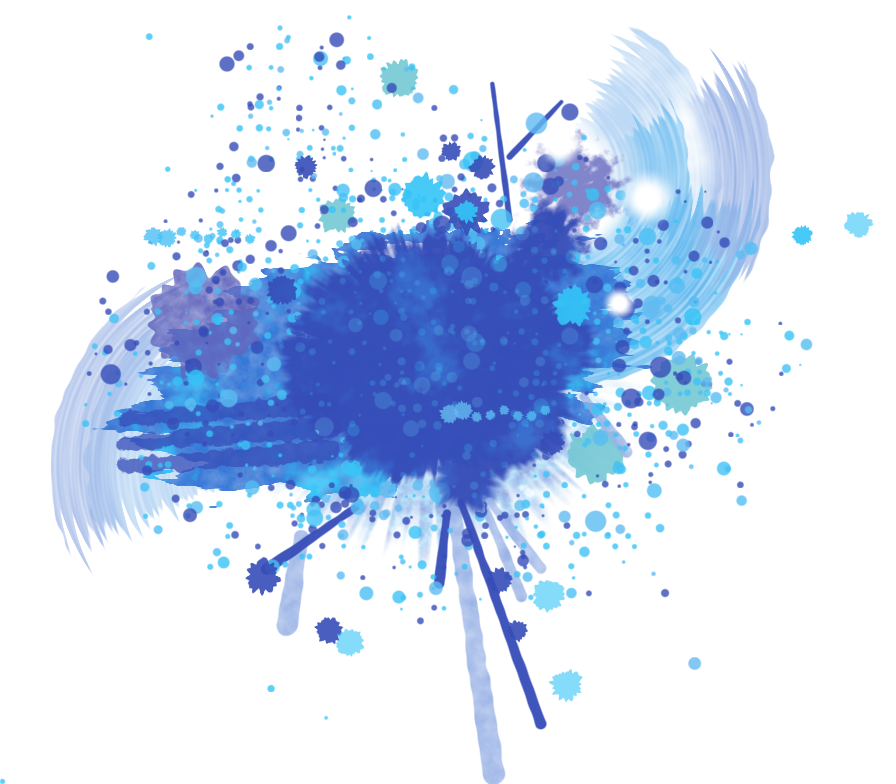
A WebGL 2 fragment shader for this background:

```glsl
#version 300 es
precision highp float;
// Blue ink splash on white: two brushed wings, a dark core, drips and spatter.
uniform vec2 u_resolution;
out vec4 outColor;

// Lengths are percent of the canvas height, angles are radians.
const vec3 INK = vec3(.21, .3, .72), BLUE = vec3(.22, .47, .84), SKY = vec3(.4, .73, .94);
const vec3 CYAN = vec3(.2, .77, .97), PALE = vec3(.74, .85, .96), HAZE = vec3(.6, .7, .9);
const vec3 TEAL = vec3(.45, .78, .83), VIOLET = vec3(.38, .4, .74);
const vec2 CORE = vec2(55.5, 54), CORE_SIZE = vec2(19, 15.5);
const vec2 BODY = vec2(49.5, 53.5), BODY_SIZE = vec2(31, 15.5);
const vec2 RIGHT_WING = vec2(70, 77.7), LEFT_WING = vec2(34, 40.5);
const float BODY_SLANT = .2, SPATTER = .5;

// Blots: centre and radius. Drips: start and end.
const vec3 DARK_BLOTS[10] = vec3[](vec3(33.5,26.5,2), vec3(42,19.6,1.6), vec3(63.7,26,1.5),
  vec3(66,19.6,1.2), vec3(57.6,80.7,1.2), vec3(61.5,78.6,1.4), vec3(59.5,73,2.6),
  vec3(39,78.7,1.3), vec3(70.4,43.5,1.4), vec3(36,63,1.8));
const vec3 CYAN_BLOTS[8] = vec3[](vec3(54,75,2.6), vec3(59.5,73,1.3), vec3(73,61,2.3),
  vec3(102.4,70,1.2), vec3(72.3,12.6,1.9), vec3(109.4,71.4,1.6), vec3(70,24,1.9), vec3(44.6,18,1.7));
const vec3 TEAL_BLOTS[4] = vec3[](vec3(51,90,2.3), vec3(87,51,3.6), vec3(76,42,3.5), vec3(43,72.5,2.2));
const vec3 GLOWS[3] = vec3[](vec3(71.4,81.4,3), vec3(82.6,74.7,4), vec3(79,61.3,2.3));
const vec4 PALE_DRIPS[5] = vec4[](vec4(58,34.5,63,1.3), vec4(38.4,31.5,36.6,20.3),
  vec4(62,35,66.5,24), vec4(62.5,36,69,27.5), vec4(74.4,49.4,80,42.4));
const vec4 DARK_DRIPS[5] = vec4[](vec4(58.8,36,69,7.7), vec4(57,34.5,56,25.6),
  vec4(45.4,35.3,34,27.4), vec4(71.6,87,65,80), vec4(62.8,89.3,65,72));

float pixel;

vec2 hash(vec2 p) {
  vec3 q = fract(p.xyx * vec3(.1031, .103, .0973));
  q += dot(q, q.yzx + 33.33);
  return fract((q.xx + q.yz) * q.zy);
}
float corner(vec2 i, vec2 f) { return dot(hash(i) * 2. - 1., f); }
float noise(vec2 p) {
  vec2 i = floor(p), f = p - i, u = f * f * (3. - 2. * f), e = vec2(0, 1);
  return mix(mix(corner(i, f), corner(i + e.yx, f - e.yx), u.x),
    mix(corner(i + e, f - e), corner(i + 1., f - 1.), u.x), u.y);
}
float fbm(vec2 p) {
  float sum = 0., gain = 1.;
  for (int i = 0; i < 4; i++) { sum += gain * noise(p); p = p * 2.03 + 17.; gain *= .5; }
  return sum;
}
float cover(float d) { return smoothstep(pixel, -pixel, d); }
void paint(inout vec3 c, vec3 ink, float a) { c = mix(c, ink, clamp(a, 0., 1.)); }
float ellipse(vec2 p, vec2 size) { return (length(p / size) - 1.) * size.y; }
float blot(vec2 p, vec3 b) {
  vec2 q = p - b.xy;
  return length(q) - b.z * (1. + .5 * noise(normalize(q + 1e-4) * 4. + b.xy));
}
float drip(vec2 p, vec4 ends, float width) {
  vec2 q = p - ends.xy, axis = ends.zw - ends.xy;
  float t = clamp(dot(q, axis) / dot(axis, axis), 0., 1.);
  return length(q - axis * t) - width * (.65 + .35 * t + .25 * noise(p * .5));
}
// Curved stroke between two radii and two angles, with bristled ends
float wing(vec2 q, float inner, float outer, float from, float to) {
  float r = length(q), a = atan(q.y, q.x), hair = noise(vec2(r * 2.5, a * 1.5));
  float b = a + .35 * noise(vec2(r * 1.4, 3)), fray = .12 * hair;
  float ends = smoothstep(0., .06, b - from + fray) * smoothstep(0., .06, to - b + fray);
  return ends * cover(r - outer + .8 * noise(q * .4)) * smoothstep(0., 4., r - inner) * (.8 + .6 * hair);
}

void main() {
  pixel = 100. / u_resolution.y;
  vec2 p = gl_FragCoord.xy * pixel, q = p - CORE, b = p - BODY;
  vec2 right = p - RIGHT_WING, left = LEFT_WING - p;
  vec3 c = vec3(1);
  float wash = fbm(p * .12), grain = fbm(p * .5);

  // Wings
  paint(c, PALE, wing(right, 6., 22., -.5, 1.05) * (.8 + wash));
  paint(c, SKY, wing(right, 9., 27.5, -1.9, -.15) * (.9 + .5 * wash));
  paint(c, SKY, wing(right, 9., 18., -.5, .5) * .7);
  paint(c, HAZE, wing(right, 19., 28.5, -.5, .52) * .9);
  paint(c, PALE, wing(left, 4., 23., -.9, .42));
  paint(c, HAZE, wing(left, 18., 27.5, -1., .4) * .75);

  // Rays below the core and stains
  float angle = atan(q.y, q.x);
  float spikes = noise(vec2(angle * 12., 2)) + noise(vec2(angle * 27., 7)) * .5;
  float rays = smoothstep(3., -4., length(q) - 22. - 13. * spikes) * smoothstep(0., -10., q.y);
  paint(c, mix(SKY, HAZE, smoothstep(-.3, .3, grain)), rays * (.65 + grain));
  for (int i = 0; i < 4; i++) paint(c, TEAL, cover(blot(p, TEAL_BLOTS[i])) * .9);
  paint(c, VIOLET, smoothstep(1., -2., blot(p, vec3(73, 76, 5.5)) + 4. * grain) * .8);

  // Body, side strokes and core
  b.y -= BODY_SLANT * b.x;
  float edge = ellipse(b, BODY_SIZE) + 5. * fbm(p * vec2(.1, .45)) + 3. * spikes;
  paint(c, mix(BLUE, CYAN, smoothstep(.05, .6, wash + .4 * grain)), cover(edge) * (.9 + .3 * grain));
  paint(c, VIOLET, cover(blot(p, vec3(26, 59, 6.8))) * (.8 + .4 * grain));
  paint(c, CYAN, smoothstep(6., 0., length(p - vec2(25, 48)) + 4. * grain) * .6);
  for (float y = 40.5; y < 47.; y += 3.)
    paint(c, INK, cover(drip(p, vec4(16, y, 42, y + 2.), 1.4) + grain) * .75);
  float core = ellipse(q, CORE_SIZE) + 4. * fbm(p * .15 + 5.) + 3.5 * spikes;
  core = min(core, min(blot(p, vec3(59.5, 39, 4)), blot(p, vec3(70, 68.5, 4.5)) + 2. * grain));
  paint(c, mix(INK, BLUE, smoothstep(0., .6, wash + .3 * grain) * .7), smoothstep(1.2, -1.2, core) * .96);

  // Drips
  for (int i = 0; i < 5; i++) {
    paint(c, HAZE, cover(drip(p, PALE_DRIPS[i], i < 2 ? 1.4 : .75)) * (.8 + .3 * grain));
    paint(c, INK, cover(drip(p, DARK_DRIPS[i], i < 3 ? .7 : .4)) * .95);
  }

  // Spatter: one jittered dot per cell, thinning outwards
  for (float i = 0.; i < 5.; i++) {
    float size = 1.3 + .65 * i;
    vec2 cell = floor(p / size), at = (cell + .5) * size;
    vec2 h = hash(cell + 31. * i), g = hash(cell + 71. * i + 9.);
    float near = max(smoothstep(1.35, .75, length((at - CORE) / vec2(38, 27))),
      smoothstep(22., 4., distance(at, vec2(40, 80))));
    float radius = size * mix(.1, .36, g.x);
    float d = length(p - at - (h - .5) * (size - 2. * radius)) - radius;
    float shown = step(hash(cell + 5. * i).y, near * SPATTER * (.5 + noise(at * .13)));
    paint(c, g.y < .35 ? INK : mix(CYAN, SKY, h.y), cover(d) * shown * (core < 0. ? .25 : .8));
  }

  // Blots, dotted chain and glows
  for (int i = 0; i < 10; i++) paint(c, INK, cover(blot(p, DARK_BLOTS[i])) * .9);
  for (int i = 0; i < 8; i++) paint(c, CYAN, cover(blot(p, CYAN_BLOTS[i])) * (i < 4 ? .9 : .6));
  for (float n = 0.; n < 16.; n++) {
    vec2 start = n < 8. ? vec2(57.3, 47.2) : vec2(5.6, 70);
    vec3 bead = vec3(start + vec2(n * 1.75, .5 * sin(n * 2.)), mod(n, 8.) < 2. ? 1.1 : .6);
    paint(c, mix(SKY, CYAN, n / 16.), cover(blot(p, bead)) * .8);
  }
  for (int i = 0; i < 3; i++)
    paint(c, vec3(1), smoothstep(GLOWS[i].z, GLOWS[i].z * .3, distance(p, GLOWS[i].xy)));
  outColor = vec4(c, 1);
}
```
